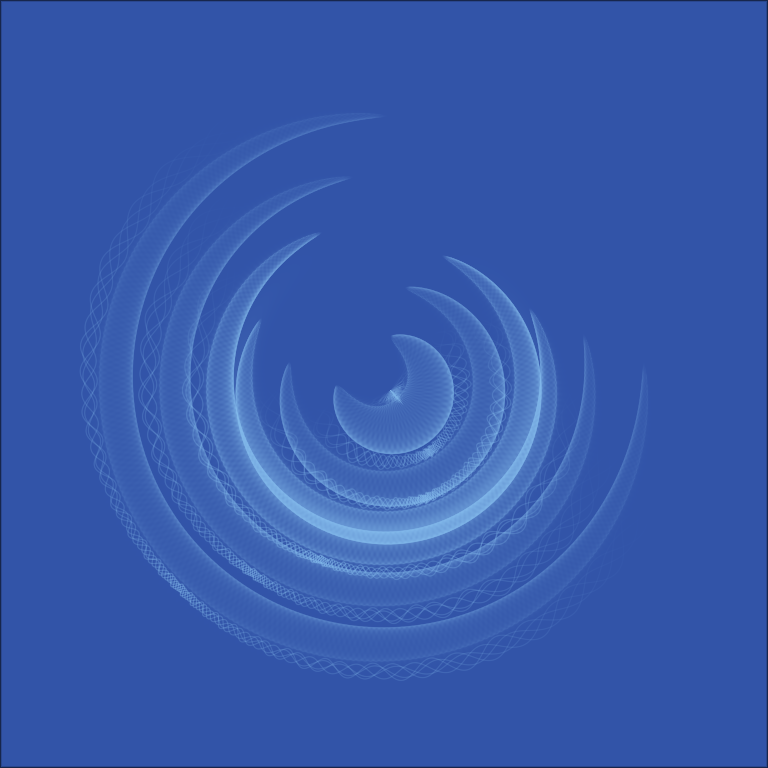
Reproduce this background procedurally as a WebGL 1 fragment shader.

```glsl
precision highp float;

uniform vec2 u_resolution;

const float PI = 3.14159265;
const float HALF_SPAN = 2.41;
const vec3 BASE_BLUE = vec3(0.195, 0.329, 0.66);
const vec3 THREAD_BLUE = vec3(0.52, 0.74, 0.93);
const vec3 FRAME_NAVY = vec3(0.09, 0.15, 0.30);

float wrapAngle(float a) {
  return mod(a + PI, 2.0 * PI) - PI;
}

float gauss(float x, float width) {
  return exp(-x * x / (width * width));
}

// Filled crescent: sharp bright rim at u = -1, soft veil past u = 1
float crescentBody(float u, float width, float angle, float radius, float soft) {
  float inside = smoothstep(-0.5 * soft, soft, (1.0 + u) * width);
  float veil = mix(0.28 * exp(-2.2 * max(u - 1.0, 0.0)), 1.0,
                   smoothstep(-soft, soft, (1.0 - u) * width));
  float glow = 0.55 + 2.1 * exp(-3.0 * max(u + 1.0, 0.0)) + 1.1 * exp(-5.0 * abs(1.0 - u));
  float rim = 2.8 * exp(-abs(u + 1.0) * width / 0.0018);
  float turn = 8.0 * asin(clamp(u, -1.0, 1.0));
  float along = 900.0 * radius * angle;
  float hatch = 1.0 + 0.13 * (cos(along + turn) + cos(along - turn));
  return inside * veil * (hatch * glow + rim);
}

// Braided loose threads whose waves tighten into a knot at angle zero
float threadFringe(float offset, float angle, float r, float radius, float soft) {
  float away = abs(angle);
  float tightness = 60.0 + 260.0 * radius;
  float phase = sign(angle) * tightness / 5.0 * log(1.0 + 5.0 * away);
  float rate = tightness / (1.0 + 5.0 * away);
  float sum = 0.0;
  for (int j = 0; j < 5; j++) {
    float n = float(j);
    float amp = (0.005 + 0.006 * away) * (0.7 + 0.12 * n);
    float wave = phase + n * (2.0 * PI / 5.0 + 0.02 * abs(phase));
    float slope = amp * cos(wave) * rate / max(r, 0.01);
    float dist = abs(offset - amp * sin(wave)) * inversesqrt(1.0 + slope * slope);
    sum += 1.0 - smoothstep(0.0, soft, dist);
  }
  float fade = 1.0 - smoothstep(0.35, 0.8, away / HALF_SPAN);
  return sum * fade * (0.36 + 0.6 * exp(-8.0 * away));
}

// One crescent with its fringe; side is +1 for outward, -1 for inward
float crescent(vec2 d, float radius, float middle, float side,
               float halfWidth, float bulge, float fill, float soft) {
  float r = length(d);
  float angle = wrapAngle(atan(d.y, d.x) - middle);
  float s = angle / HALF_SPAN;
  float span = max(1.0 - s * s, 0.0);
  float taper = pow(span, 0.7);
  float width = max(halfWidth * taper, 0.0004);
  float lift = side * (r - radius);
  float u = (lift - bulge * taper) / width;
  float offset = lift - (halfWidth + bulge) * taper - 0.008 - 0.018 * abs(s);
  float tipFade = smoothstep(0.0, 0.06, span) * (0.6 + 0.4 * taper);
  float body = tipFade * crescentBody(u, width, angle, radius, soft);
  float fringe = threadFringe(offset, angle, r, radius, soft * 1.1);
  return fill * body + (0.42 + fill) * fringe;
}

// Broad arc of light, strongest at the bottom
float arcGlow(vec2 d, float radius, float thickness) {
  float lower = 0.5 - 0.5 * d.y / max(length(d), 0.001);
  return lower * lower * gauss(length(d) - radius, thickness);
}

void main() {
  vec2 p = gl_FragCoord.xy / u_resolution;
  float pixel = 1.0 / min(u_resolution.x, u_resolution.y);
  float soft = max(pixel, 0.0014);

  // Three inner and three outer crescents around a drifting centre
  float density = 0.0;
  for (int i = 0; i < 6; i++) {
    float n = float(i);
    float outer = step(2.5, n);
    float k = n - 3.0 * outer;
    float radius = mix(0.0703 + k * (0.0677 - 0.0052 * k),
                       0.2135 + k * (0.0470 + 0.0091 * k), outer);
    float middle = mix(5.445 - k * (0.122 + 0.039 * k),
                       4.363 - k * (0.288 - 0.040 * k), outer);
    float core = exp(-1.3 * n);
    float fill = 0.13 + 0.3 * gauss(radius - 0.2, 0.05) + 0.35 * exp(-radius / 0.1);
    vec2 centre = vec2(0.508, 0.492) + 0.0026 * n * vec2(-1.0, 1.0);
    density += crescent(p - centre, radius, middle, 2.0 * outer - 1.0,
                        0.018 + 0.018 * core + 0.0012 * n,
                        0.022 * core * core, fill, soft);
  }
  density += 0.65 * arcGlow(p - vec2(0.502, 0.498), 0.192, 0.016);
  vec3 color = mix(BASE_BLUE, THREAD_BLUE, 1.0 - exp(-density));

  // Thin dark frame
  vec2 edge = min(p, 1.0 - p);
  float frame = 1.0 - smoothstep(0.0011, 0.0011 + pixel, min(edge.x, edge.y));
  gl_FragColor = vec4(mix(color, FRAME_NAVY, frame), 1.0);
}
```
